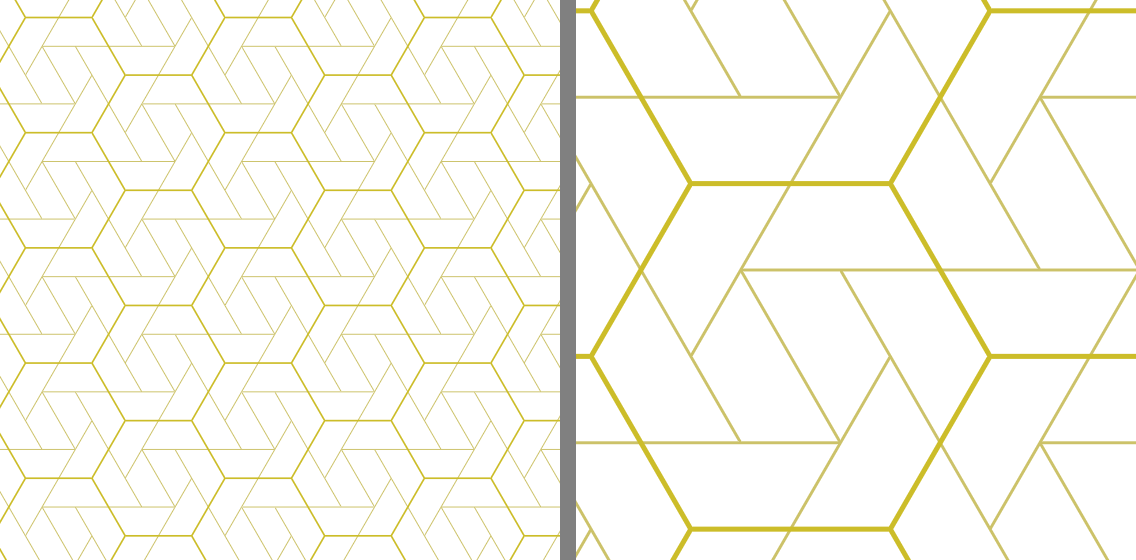
Left, the full canvas; right, a detail of the centre.
A Shadertoy shader for this pattern:

```glsl
// Gold hexagon lattice with thin interlaced lines turning through every cell, on white.

const float SQRT3 = 1.7320508;
const float HEX_SIDE = 0.11875;                  // hexagon side, in canvas heights
const vec2 CELL_CENTER = vec2(0.1048, 0.8659);   // centre of one hexagon
const float BOLD_WIDTH = 0.0030;                 // hexagon outlines
const float THIN_WIDTH = 0.00175;                // inner lines
const vec3 PAPER = vec3(1.0);
const vec3 BOLD_GOLD = vec3(0.80, 0.74, 0.16);
const vec3 THIN_GOLD = vec3(0.80, 0.76, 0.41);

// Offset from the nearest centre of a flat-topped hexagon grid with unit sides
vec2 hexLocal(vec2 p) {
    vec2 period = vec2(3.0, SQRT3);
    vec2 a = mod(p + 0.5 * period, period) - 0.5 * period;
    vec2 b = mod(p, period) - 0.5 * period;
    return dot(a, a) < dot(b, b) ? a : b;
}

// Distance from inside a unit hexagon to its outline
float hexEdgeDistance(vec2 p) {
    p = abs(p);
    return 0.5 * SQRT3 - max(p.y, 0.5 * (SQRT3 * p.x + p.y));
}

float segmentDistance(vec2 p, vec2 a, vec2 b) {
    vec2 ab = b - a;
    return length(p - a - ab * clamp(dot(p - a, ab) / dot(ab, ab), 0.0, 1.0));
}

// Lines through the edge midpoints, mirrored by a half turn, plus a central bar
float innerLinesDistance(vec2 p) {
    float h = 0.25 * SQRT3;
    vec2 corner = vec2(-0.25, h);
    float d = segmentDistance(p, corner, -corner);
    for (int i = 0; i < 2; i++) {
        d = min(d, segmentDistance(p, corner, vec2(1.75, h)));
        d = min(d, segmentDistance(p, vec2(-0.5, 0.0), vec2(0.5, 4.0 * h)));
        d = min(d, segmentDistance(p, vec2(0.25, h), vec2(1.25, -3.0 * h)));
        p = -p;
    }
    return d;
}

// Antialiased coverage of a line of the given width
float lineCoverage(float d, float width, float pixel) {
    return clamp(0.5 + (0.5 * width - d) / pixel, 0.0, 1.0);
}

void mainImage(out vec4 fragColor, in vec2 fragCoord) {
    float pixel = 1.0 / iResolution.y;
    vec2 cell = hexLocal((fragCoord * pixel - CELL_CENTER) / HEX_SIDE);

    float thin = lineCoverage(innerLinesDistance(cell) * HEX_SIDE, THIN_WIDTH, pixel);
    float bold = lineCoverage(hexEdgeDistance(cell) * HEX_SIDE, BOLD_WIDTH, pixel);

    vec3 color = mix(PAPER, THIN_GOLD, thin);
    color = mix(color, BOLD_GOLD, bold);
    fragColor = vec4(color, 1.0);
}
```
